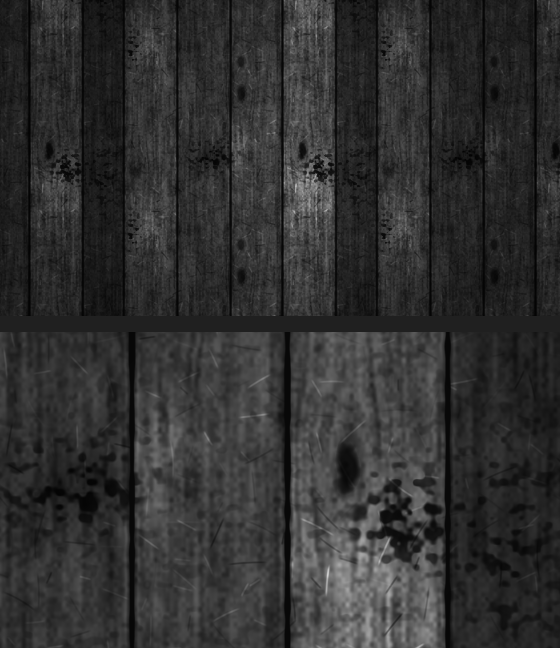
Top: the whole. Bottom: its middle third, enlarged.
Give the GLSL for this texture, as a WebGL 1 fragment shader.

```glsl
precision highp float;
// Dark, worn vertical planks with knots, stains and scratches, in a repeating tile under a soft vignette.

uniform vec2 u_resolution;

// Lengths are in canvas heights; a tile holds five planks.
const vec2 TILE = vec2(0.801, 0.579);
const float TILE_LEFT = 0.093;
const vec4 SEAMS = vec4(0.169, 0.299, 0.468, 0.637);
const float SEAM_HALF_WIDTH = 0.0028;
const float FIRST_TONE = 0.25;
const vec4 TONE_STEPS = vec4(-0.115, 0.075, -0.035, 0.02);
const float GRAIN_CONTRAST = 1.5;
const float SCRATCH_HALF_WIDTH = 0.0008;
const vec2 SCRATCH_CELLS = vec2(11.0, 8.0);
const float LIGHT_CENTRE = 1.25;
const float LIGHT_EDGE = 0.58;

float hash(vec2 p) {
  return fract(sin(dot(p, vec2(127.1, 311.7))) * 43758.5453);
}

// Value noise that wraps after the given number of cells.
float noise(vec2 uv, vec2 cells) {
  vec2 s = uv * cells;
  vec2 i = floor(s);
  vec2 f = fract(s);
  f = f * f * (3.0 - 2.0 * f);
  vec2 a = mod(i, cells);
  vec2 b = mod(i + 1.0, cells);
  return mix(mix(hash(a), hash(vec2(b.x, a.y)), f.x),
             mix(hash(vec2(a.x, b.y)), hash(b), f.x), f.y);
}

// Shortest offset from a centre on the repeating tile.
vec2 offsetFrom(vec2 q, vec2 centre) {
  return mod(q - centre + 0.5 * TILE, TILE) - 0.5 * TILE;
}

float spot(vec2 q, vec2 centre, vec2 radius) {
  vec2 d = offsetFrom(q, centre) / radius;
  return exp(-dot(d, d));
}

// Darkens a knot with rings and bends the grain around it.
float knot(vec2 q, vec2 centre, vec2 radius, float depth, inout float bend) {
  vec2 d = offsetFrom(q, centre);
  float r = length(d / radius) + 0.5 * (noise(q / TILE, vec2(45.0, 28.0)) - 0.5);
  bend += d.x * 0.75 * exp(-0.18 * r * r);
  float core = 1.0 - smoothstep(0.45, 1.15, r);
  float rings = (0.5 + 0.5 * cos(r * 7.0)) * exp(-0.5 * r * r);
  return 1.0 - depth * max(core, 0.55 * rings);
}

// One short random stroke per cell: positive is light, negative dark.
float scratches(vec2 q, float layer, float pixel) {
  vec2 s = (q / TILE + layer * vec2(0.137, 0.219)) * SCRATCH_CELLS;
  vec2 id = mod(floor(s), SCRATCH_CELLS) + layer * 17.0;
  vec2 jitter = vec2(hash(id + 3.1), hash(id + 7.7)) - 0.5;
  vec2 d = (fract(s) - 0.5 - 0.3 * jitter) * TILE / SCRATCH_CELLS;
  float angle = 6.2832 * hash(id);
  vec2 along = vec2(cos(angle), sin(angle));
  float t = dot(d, along);
  float across = dot(d, vec2(-along.y, along.x)) + 8.0 * t * t * jitter.x;
  float reach = mix(0.006, 0.023, hash(id + 5.3));
  float line = 1.0 - smoothstep(0.0, SCRATCH_HALF_WIDTH + pixel, abs(across));
  line *= 1.0 - smoothstep(0.6 * reach, reach, abs(t));
  return line * (hash(id + 9.2) - 0.45) * 1.2;
}

void main() {
  float pixel = 1.0 / u_resolution.y;
  vec2 p = gl_FragCoord.xy * pixel;
  vec2 q = mod(p - vec2(TILE_LEFT, 0.0), TILE);
  vec2 uv = q / TILE;

  // Plank tone
  vec4 passed = step(SEAMS, vec4(q.x));
  float plank = dot(passed, vec4(1.0));
  float tone = FIRST_TONE + dot(passed, TONE_STEPS);

  // Knots
  float bend = 0.0;
  float knots = knot(q, vec2(0.063, 0.525), vec2(0.017, 0.034), 0.85, bend);
  knots *= knot(q, vec2(0.336, 0.456), vec2(0.016, 0.029), 0.4, bend);
  knots *= knot(q, vec2(0.671, 0.225), vec2(0.014, 0.026), 0.6, bend);
  knots *= knot(q, vec2(0.671, 0.125), vec2(0.016, 0.027), 0.65, bend);

  // Grain, shifted along each plank
  vec2 g = uv + vec2(-bend / TILE.x, hash(vec2(plank, 4.0)));
  float grain = 0.34 * noise(g, vec2(150.0, 9.0)) + 0.22 * noise(g, vec2(64.0, 5.0))
              + 0.24 * noise(uv, vec2(190.0, 110.0)) + 0.2 * noise(uv, vec2(28.0, 17.0));
  float shade = tone * knots * (1.0 + GRAIN_CONTRAST * (grain - 0.5));

  // Worn light patches and dark stains
  float worn = 0.75 * spot(q, vec2(0.085, 0.387), vec2(0.075, 0.11)) * (1.0 - step(0.5, plank))
             + 0.8 * spot(q, vec2(0.385, 0.271), vec2(0.05, 0.085)) * passed.y * (1.0 - passed.z)
             + 0.4 * spot(q, vec2(0.66, 0.537), vec2(0.045, 0.07)) * passed.w;
  float stain = spot(q, vec2(0.125, 0.47), vec2(0.065, 0.055))
              + spot(q, vec2(0.33, 0.26), vec2(0.025, 0.06))
              + spot(q, vec2(0.58, 0.502), vec2(0.075, 0.05))
              + 0.6 * spot(q, vec2(0.235, 0.43), vec2(0.05, 0.13));
  float blotch = noise(uv, vec2(70.0, 65.0));
  float flecks = smoothstep(0.52, 0.8, 0.6 * blotch + 0.4 * noise(uv, vec2(130.0, 90.0)) + 0.1 * stain);
  shade *= 1.0 + worn * (0.4 + 0.9 * grain);
  shade *= 1.0 - flecks * min(0.2 + 0.75 * stain, 0.85);
  shade *= 1.0 - 0.22 * min(stain, 1.0);

  // Scratches
  float marks = 0.0;
  for (int i = 0; i < 5; i++) marks += scratches(q, float(i), pixel);
  shade *= max(1.0 + marks * (0.7 + 0.5 * worn), 0.3);

  // Seams with soft shadow and a thin worn rim
  vec4 gaps = abs(SEAMS - q.x);
  float gap = min(min(min(gaps.x, gaps.y), min(gaps.z, gaps.w)), min(q.x, TILE.x - q.x));
  gap += 0.0016 * (noise(uv, vec2(5.0, 40.0)) - 0.5);
  float rim = exp(-pow((gap - 0.0065) / 0.002, 2.0)) * noise(uv, vec2(5.0, 24.0));
  shade *= mix(0.72, 1.0, smoothstep(0.0, 0.016, gap)) + 0.4 * rim;
  float body = smoothstep(SEAM_HALF_WIDTH - pixel, SEAM_HALF_WIDTH + pixel, gap);
  shade = mix(0.025, shade, body);

  // Vignette
  vec2 fromCentre = (gl_FragCoord.xy / u_resolution - 0.5) * vec2(1.0, 0.6);
  shade *= mix(LIGHT_CENTRE, LIGHT_EDGE, smoothstep(0.0, 0.58, length(fromCentre)));
  gl_FragColor = vec4(vec3(clamp(shade, 0.0, 1.0)), 1.0);
}
```
